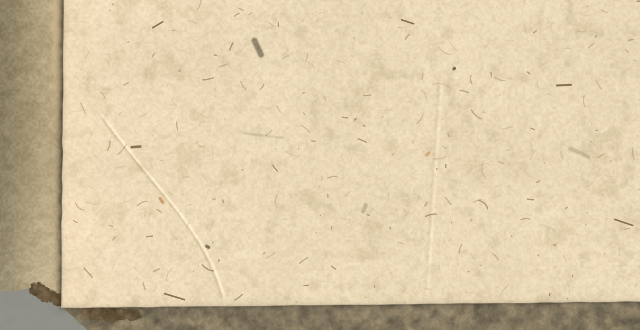
A Shadertoy shader for this texture:

```glsl
#define PAPER vec3(0.915, 0.845, 0.712)
#define LEAF_DARK vec3(0.52, 0.48, 0.37)
#define LEAF_LIGHT vec3(0.72, 0.65, 0.51)
#define BOARD vec3(0.36, 0.305, 0.20)
#define BACKDROP vec3(0.56, 0.56, 0.53)
#define FIBRE vec3(0.48, 0.38, 0.24)
#define SOOT vec3(0.36, 0.32, 0.26)
#define GRAIN 0.085
#define FIBRE_CELL 0.075

float hash(vec2 p) {
    vec3 q = fract(vec3(p.xyx) * 0.1031);
    q += dot(q, q.yzx + 33.33);
    return fract((q.x + q.y) * q.z);
}

float noise(vec2 p) {
    vec2 i = floor(p), f = fract(p);
    f = f * f * (3.0 - 2.0 * f);
    return mix(mix(hash(i), hash(i + vec2(1, 0)), f.x),
               mix(hash(i + vec2(0, 1)), hash(i + vec2(1, 1)), f.x), f.y);
}

float fbm(vec2 p) {
    float sum = 0.0, amp = 0.5;
    for (int i = 0; i < 4; i++) {
        sum += amp * noise(p);
        p = mat2(1.6, 1.2, -1.2, 1.6) * p + 7.3;
        amp *= 0.5;
    }
    return sum / 0.9375;
}

float cover(float d) {
    float w = 0.8 / iResolution.y;
    return smoothstep(-w, w, d);
}

float segment(vec2 p, vec2 a, vec2 b) {
    vec2 d = b - a;
    return length(p - a - d * clamp(dot(p - a, d) / dot(d, d), 0.0, 1.0));
}

// Soft stroke around a centre, with half extent and thickness
float mark(vec2 p, vec2 centre, vec2 halfSpan, float width) {
    float d = segment(p, centre - halfSpan, centre + halfSpan);
    return 1.0 - smoothstep(width * 0.4, width + 0.002, d);
}

// Curved fibres scattered over a jittered grid
float fibres(vec2 p, float cell, float seed) {
    vec2 base = floor(p / cell);
    float ink = 0.0;
    for (int j = -1; j <= 1; j++)
    for (int i = -1; i <= 1; i++) {
        vec2 id = base + vec2(i, j) + seed;
        vec2 centre = (id - seed + vec2(hash(id), hash(id + 31.7))) * cell;
        float angle = 6.283 * hash(id + 57.1), size = hash(id + 83.9);
        vec2 q = mat2(cos(angle), sin(angle), -sin(angle), cos(angle)) * (p - centre);
        q.y += (hash(id + 12.4) - 0.5) * 35.0 * q.x * q.x;
        float d = length(vec2(max(abs(q.x) - cell * 0.22 * size * size, 0.0), q.y));
        float strength = 0.08 + 0.5 * pow(hash(id + 101.3), 3.0);
        ink = max(ink, strength * (1.0 - smoothstep(0.0006, 0.0034, d)));
    }
    return ink;
}

// A lit ridge beside its shadow
float ridge(float d, float width) {
    float lit = (d - width) / width, dark = (d + width) / width;
    return exp(-lit * lit) - 0.9 * exp(-dark * dark);
}

vec3 paperColour(vec2 p, float edge) {
    vec3 col = PAPER;
    col += vec3(0.045, 0.03, 0.025) * exp(-(p.x - 0.19) * 6.0);
    col += (fbm(p * 6.0) - 0.5) * 0.045;
    float grain = noise(p * 85.0) * 0.45 + noise(p * 170.0 + 9.0) * 0.55 - 0.5;
    col += grain * GRAIN * vec3(1.0, 1.03, 1.12);
    col -= vec3(0.045, 0.045, 0.05) * smoothstep(0.55, 0.8, fbm(p * 22.0 + 4.0));

    // Diagonal and upright creases
    float t = clamp((0.684 - p.y) / 0.588, 0.0, 1.0);
    float bend = 0.283 + 0.394 * t + 0.04 * sin(3.1416 * pow(t, 1.7));
    float fade = smoothstep(0.0, 0.12, t) * smoothstep(0.085, 0.11, p.y);
    col += ridge((p.x - bend) * 0.82, 0.0038) * 0.085 * fade;
    float upright = 1.338 - 0.065 * (0.81 - p.y);
    fade = smoothstep(0.09, 0.15, p.y) * (1.0 - smoothstep(0.7, 0.83, p.y));
    col += ridge(p.x - upright, 0.005) * 0.04 * fade;

    // Scattered fibres
    float ink = max(fibres(p, FIBRE_CELL, 17.0), fibres(p + 0.31, FIBRE_CELL * 1.5, 205.0));
    col = mix(col, FIBRE, ink);

    // Larger flecks
    float soot = mark(p, vec2(0.781, 0.856), vec2(-0.010, 0.021), 0.011) * 0.72;
    soot = max(soot, mark(p, vec2(1.376, 0.792), vec2(0.001), 0.005));
    soot = max(soot, mark(p, vec2(0.629, 0.252), vec2(0.003, -0.002), 0.005) * 0.9);
    soot = max(soot, mark(p, vec2(0.80, 0.589), vec2(0.055, -0.006), 0.004) * 0.17);
    soot = max(soot, mark(p, vec2(1.755, 0.538), vec2(0.027, -0.012), 0.007) * 0.24);
    soot = max(soot, mark(p, vec2(1.104, 0.369), vec2(0.004, 0.010), 0.007) * 0.3);
    col = mix(col, SOOT, soot * (0.75 + 0.25 * noise(p * 150.0)));
    float brown = mark(p, vec2(1.709, 0.742), vec2(0.021, 0.001), 0.003);
    brown = max(brown, mark(p, vec2(0.478, 0.925), vec2(0.015, 0.009), 0.002));
    brown = max(brown, mark(p, vec2(1.235, 0.934), vec2(0.018, -0.006), 0.002));
    brown = max(brown, mark(p, vec2(0.412, 0.555), vec2(0.013, 0.001), 0.004));
    brown = max(brown, mark(p, vec2(1.89, 0.326), vec2(0.027, -0.009), 0.002));
    brown = max(brown, mark(p, vec2(0.529, 0.101), vec2(0.030, -0.009), 0.002));
    col = mix(col, FIBRE * 0.9, brown * 0.8);
    float rust = mark(p, vec2(0.489, 0.393), vec2(0.004, -0.006), 0.005);
    rust = max(rust, mark(p, vec2(1.296, 0.533), vec2(0.003), 0.006) * 0.7);
    col = mix(col, vec3(0.74, 0.50, 0.29), rust * 0.65);
    return col * (1.0 - 0.13 * exp(-max(edge, 0.0) / 0.007));
}

void mainImage(out vec4 fragColor, in vec2 fragCoord) {
    vec2 p = fragCoord / iResolution.y;
    float rough = fbm(p * 38.0) - 0.5;
    float left = 0.184 + 0.009 * p.y + (noise(p * 28.0) - 0.5) * 0.004;
    float bottom = 0.064 + 0.0113 * p.x + (noise(p * 20.0) - 0.5) * 0.003;
    vec3 col = BACKDROP + 0.05 * (0.1 - p.y) + rough * 0.02;

    // Cover board below the page
    float board = min(p.x - 0.44 - rough * 0.035, p.y - 0.023 - rough * 0.003);
    vec3 boardCol = BOARD + rough * 0.10 + 0.035 * smoothstep(1.1, 1.9, p.x);
    boardCol *= 1.0 - 0.35 * smoothstep(0.016, 0.0, bottom - p.y);
    boardCol *= 0.78 + 0.22 * smoothstep(0.0, 0.012, board);
    col = mix(col, boardCol, cover(board));

    // Facing leaf, with a worn strip beside the gutter
    float leaf = p.y - 0.118 - 0.012 * smoothstep(0.03, 0.1, p.x)
               + 0.9 * max(p.x - 0.12, 0.0) - rough * 0.012;
    vec3 leafCol = mix(LEAF_DARK, LEAF_LIGHT, smoothstep(-0.03, 0.17, p.x));
    leafCol += 0.06 * smoothstep(0.55, 0.1, p.y) + rough * 0.10;
    leafCol += (noise(p * 150.0) - 0.5) * 0.07;
    float strip = smoothstep(0.145, 0.165, p.x + rough * 0.02) * smoothstep(0.5, 0.95, p.y);
    leafCol = mix(leafCol, vec3(0.82, 0.73, 0.56), strip * 0.65);
    float gutter = left - p.x;
    leafCol *= 1.0 - 0.48 * exp(-pow(max(gutter, 0.0) / 0.014, 2.0)) * (0.75 + rough);
    col = mix(col, leafCol, cover(leaf));

    // Torn spine remnants
    float tear = 0.019 - segment(p, vec2(0.105, 0.126), vec2(0.18, 0.09));
    tear = max(tear, 0.019 - segment(p, vec2(0.27, 0.058), vec2(0.41, 0.04)));
    tear += rough * 0.032;
    vec3 tearCol = mix(BOARD * 0.75, vec3(0.57, 0.48, 0.36), fbm(p * 55.0 + 3.0));
    col = mix(col, tearCol, cover(tear));

    // Main page over everything
    float page = min(p.x - left, p.y - bottom);
    col *= 1.0 - 0.28 * exp(-max(-page, 0.0) / 0.005);
    col = mix(col, paperColour(p, page), cover(page));
    fragColor = vec4(clamp(col, 0.0, 1.0), 1.0);
}
```
